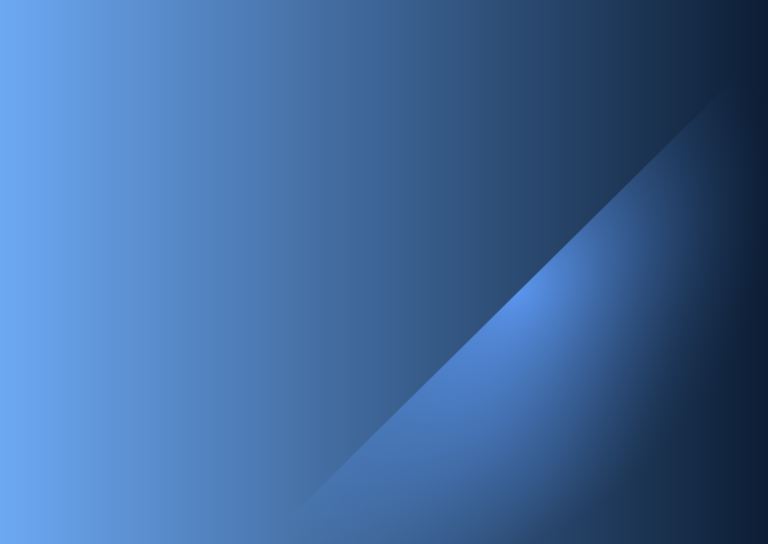
A WebGL 1 fragment shader for this background:

```glsl
precision highp float;

uniform vec2 u_resolution;

// Horizontal backdrop, left to right
const vec3 SKY_BLUE = vec3(0.425, 0.662, 0.952);
const vec3 DEEP_NAVY = vec3(0.048, 0.115, 0.205);

// Glow cut by a diagonal edge; lengths in canvas heights
const vec3 GLOW_COLOR = vec3(0.355, 0.585, 0.930);
const vec2 GLOW_CENTER = vec2(0.950, 0.461);
const vec2 EDGE_DIRECTION = vec2(0.7117, 0.7025);
const vec2 GLOW_EXTENT = vec2(0.600, 0.400);
const float SOFT_FALLOFF = 1.05;
const float STEEP_FALLOFF = 1.95;

// Coordinates along the edge (x) and away from it into the glow (y)
vec2 toEdgeSpace(vec2 p) {
    vec2 offset = p - GLOW_CENTER;
    vec2 normal = vec2(EDGE_DIRECTION.y, -EDGE_DIRECTION.x);
    return vec2(dot(offset, EDGE_DIRECTION), dot(offset, normal));
}

// Elliptical glow that fades faster towards the upper right
float glowStrength(vec2 q) {
    float radius = length(q / GLOW_EXTENT);
    float falloff = mix(SOFT_FALLOFF, STEEP_FALLOFF, smoothstep(-0.25, 0.20, q.x));
    return pow(max(1.0 - radius, 0.0), falloff);
}

void main() {
    vec2 uv = gl_FragCoord.xy / u_resolution;
    vec2 p = gl_FragCoord.xy / u_resolution.y;
    float pixel = 1.0 / u_resolution.y;

    vec3 color = mix(SKY_BLUE, DEEP_NAVY, uv.x);

    // Lit side of the diagonal
    vec2 q = toEdgeSpace(p);
    float litSide = smoothstep(-pixel, pixel, q.y);
    color = mix(color, GLOW_COLOR, litSide * glowStrength(q));

    gl_FragColor = vec4(color, 1.0);
}
```
